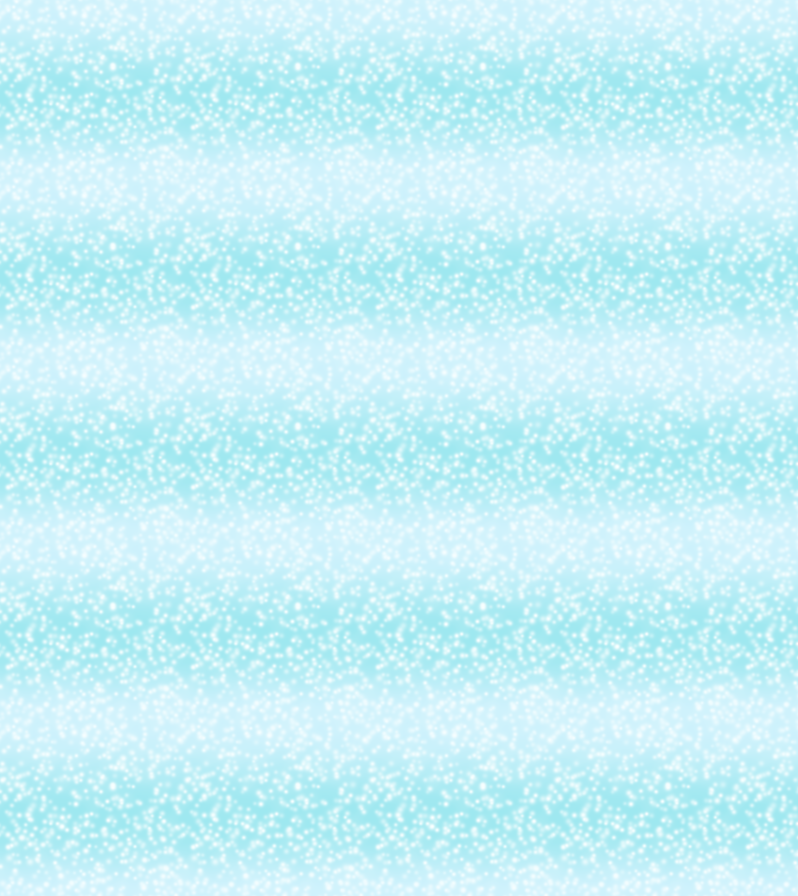
Write a Shadertoy shader that draws this background.

```glsl
#define TILE vec2(0.2065, 0.2008)
#define SEAM_SHIFT 0.014
#define PALE vec3(0.805, 0.947, 0.988)
#define AQUA vec3(0.62, 0.908, 0.94)
#define SPARKLE vec3(0.985, 1.0, 1.0)
#define FINE_CELLS 24.0
#define COARSE_CELLS 17.0
#define FINE_RADIUS 0.31
#define COARSE_RADIUS 0.27
#define HAZE 0.1
#define TAU 6.28318

vec3 hash3(vec2 p) {
    vec3 q = fract(vec3(p.xyx) * vec3(0.1031, 0.1030, 0.0973));
    q += dot(q, q.yxz + 33.33);
    return fract((q.xxy + q.yzz) * q.zyx);
}

// Layered sines that wrap at the tile edges, from 0 to 1
float clumps(vec2 t) {
    vec2 a = t * TAU;
    float s = sin(2.0 * a.x + 1.3 * sin(a.y) + 0.6) * sin(3.0 * a.y + sin(2.0 * a.x));
    s += 0.7 * sin(5.0 * a.x - 2.0 * a.y + 1.7) * sin(4.0 * a.y + a.x + 2.1);
    s += 0.5 * sin(7.0 * a.x + 5.0 * a.y + 0.4);
    return smoothstep(-1.1, 1.3, s);
}

// Soft dots, one per cell, wrapping with the tile
float dots(vec2 t, float cells, float radius, float seed) {
    vec2 p = t * cells;
    vec2 base = floor(p);
    float clear = 1.0;
    for (int j = -1; j <= 1; j++) {
        for (int i = -1; i <= 1; i++) {
            vec2 cell = base + vec2(i, j);
            vec2 id = mod(cell, cells);
            vec3 place = hash3(id + seed);
            vec3 look = hash3(id + seed + 57.0);
            vec2 d = p - cell - place.xy;
            float r = radius * mix(0.75, 1.2, look.x);
            float density = mix(0.5, 0.95, clumps((id + 0.5) / cells));
            float strength = step(place.z, density) * mix(0.35, 1.0, look.y);
            clear *= 1.0 - strength * exp(-dot(d, d) / (r * r));
        }
    }
    return 1.0 - clear;
}

void mainImage(out vec4 fragColor, in vec2 fragCoord) {
    // Tile coordinates, measured down from the top left
    vec2 p = vec2(fragCoord.x, iResolution.y - fragCoord.y) / iResolution.y;
    vec2 t = fract(p / TILE + vec2(0.0, SEAM_SHIFT));

    // Pale to aqua band, with a gently uneven edge
    float y = t.y + 0.015 * sin(TAU * 2.0 * t.x) * sin(TAU * t.y);
    float band = smoothstep(0.06, 0.52, y) * (1.0 - smoothstep(0.62, 0.96, y));
    vec3 color = mix(PALE, AQUA, band);

    // Clouded glow beneath the sparkles
    color = mix(color, SPARKLE, HAZE * clumps(t));

    // Two sizes of sparkle
    float fine = dots(t, FINE_CELLS, FINE_RADIUS, 11.0);
    float coarse = dots(t, COARSE_CELLS, COARSE_RADIUS, 83.0);
    float glow = 1.0 - (1.0 - 0.95 * fine) * (1.0 - coarse);
    color = mix(color, SPARKLE, glow * mix(0.85, 1.0, band));

    fragColor = vec4(color, 1.0);
}
```
